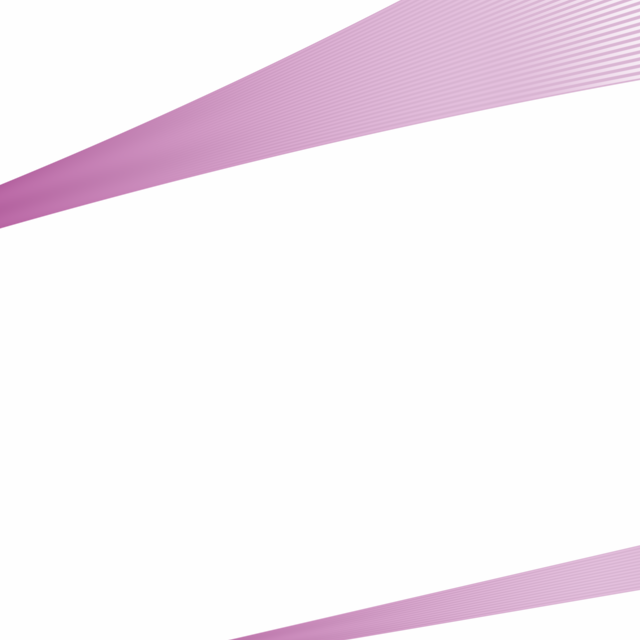
A three.js fragment shader for this background:

```glsl
varying vec2 vUv;

const vec3 PAPER = vec3(0.998);
const vec3 DEEP_ORCHID = vec3(0.72, 0.40, 0.64);
const vec3 PALE_ORCHID = vec3(0.87, 0.73, 0.845);
const float EDGE_SOFTNESS = 0.0016;

// Quadratic edge: height at x = 0, slope and bend
float edgeHeight(vec3 edge, float x) {
  return edge.x + x * (edge.y + x * edge.z);
}

// Density of overlapping strokes thins out along the ribbon
vec3 ribbonColor(float x, float start, float span) {
  float along = clamp((x - start) / span, 0.0, 1.0);
  return mix(DEEP_ORCHID, PALE_ORCHID, 1.0 - pow(1.0 - along, 1.5));
}

// Zero on a strand, one midway between two strands
float strandGap(float across, float count) {
  return 0.5 - 0.5 * cos(6.28319 * across * count);
}

// Fan of strands between two curved edges
vec3 paintRibbon(vec3 base, vec2 p, vec3 lowEdge, vec3 highEdge,
                 float start, float span, float count, float openAt) {
  float low = edgeHeight(lowEdge, p.x);
  float high = edgeHeight(highEdge, p.x);
  float width = max(high - low, 0.0001);
  float across = (p.y - low) / width;
  vec3 color = ribbonColor(p.x, start, span);

  // Fine sheen where strands still overlap
  float gap = strandGap(across, count);
  float sheen = smoothstep(start + 0.2, start + 0.5, p.x);
  color += 0.04 * sheen * (gap - 0.5);

  // Broad folds in the dense part
  float fold = sin(across * 11.0 + p.x * 5.0);
  color += 0.012 * fold * (1.0 - sheen);

  // White gaps where the strands separate
  float opening = smoothstep(openAt, openAt + 0.3, p.x + 0.12 * (across - 0.4));
  color = mix(color, PAPER, 0.85 * opening * smoothstep(0.1, 0.9, gap));

  // Slightly denser outer strands
  float rim = min(p.y - low, high - p.y);
  color -= vec3(0.01, 0.025, 0.015) * exp(-abs(rim) / 0.004);

  float mask = smoothstep(-EDGE_SOFTNESS, EDGE_SOFTNESS, rim);
  return mix(base, color, mask);
}

void main() {
  vec3 color = PAPER;

  // Wide upper ribbon
  color = paintRibbon(color, vUv,
    vec3(0.643, 0.285, -0.053), vec3(0.711, 0.410, 0.0825),
    0.0, 0.75, 30.0, 0.74);

  // Narrow lower ribbon
  color = paintRibbon(color, vUv,
    vec3(-0.0918, 0.170, 0.0), vec3(-0.0825, 0.2305, 0.0),
    0.25, 0.70, 14.0, 1.2);

  gl_FragColor = vec4(color, 1.0);
}
```
